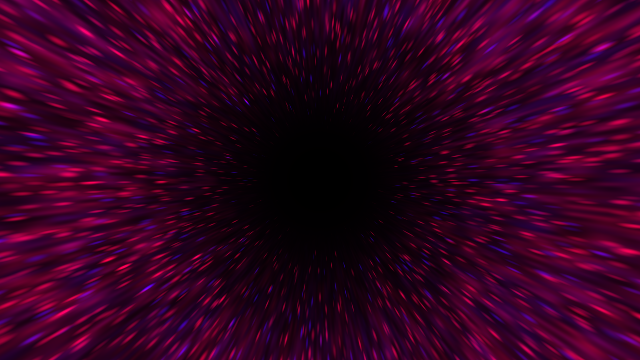
A Shadertoy shader for this background:

```glsl
// A dark tunnel mouth ringed by red and blue streaks that fly outward.
// Noise and jittered sparks live in (angle, log radius) cells, so they
// lengthen and widen with distance from the centre.

const float TAU = 6.2831853;
const vec3 CORE_COLOR = vec3(0.012, 0.0, 0.010);
const vec3 HAZE_COLOR = vec3(0.070, 0.0, 0.040);
const vec3 RED_STREAK = vec3(0.52, 0.0, 0.17);
const vec3 BLUE_STREAK = vec3(0.10, 0.0, 0.27);
const vec3 RED_SPARK = vec3(0.66, 0.0, 0.17);
const vec3 BLUE_SPARK = vec3(0.13, 0.0, 0.62);
const float HOLE_RADIUS = 0.12;   // in canvas heights
const float FULL_RADIUS = 0.70;
const float SPARK_SECTORS = 150.0;
const float SPARK_RINGS = 6.0;    // per unit of log radius
const float BLUE_SHARE = 0.22;
const int SPARK_LAYERS = 4;

vec3 hash3(vec2 p) {
    vec3 q = fract(p.xyx * vec3(0.1031, 0.1030, 0.0973));
    q += dot(q, q.yxz + 33.33);
    return fract((q.xxy + q.yzz) * q.zyx);
}

// Value noise whose x axis wraps after a whole number of sectors.
float wrapNoise(vec2 p, float sectors, float seed) {
    vec2 cell = floor(p);
    vec2 f = p - cell;
    f = f * f * (3.0 - 2.0 * f);
    float x0 = mod(cell.x, sectors);
    float x1 = mod(cell.x + 1.0, sectors);
    float y = cell.y + seed;
    float low = mix(hash3(vec2(x0, y)).x, hash3(vec2(x1, y)).x, f.x);
    float high = mix(hash3(vec2(x0, y + 1.0)).x, hash3(vec2(x1, y + 1.0)).x, f.x);
    return mix(low, high, f.y);
}

// Fine and coarse streaks drawn out along the radius.
float streaks(vec2 polar, float seed) {
    float fine = wrapNoise(polar * vec2(420.0, 9.0), 420.0, seed);
    float coarse = wrapNoise(polar * vec2(170.0, 6.0), 170.0, seed + 40.0);
    float v = mix(fine, coarse, 0.5);
    return v * v;
}

// One soft elongated spark per occupied cell.
vec3 sparks(vec2 polar, float density, float layer) {
    float sectors = SPARK_SECTORS + 23.0 * layer;
    vec2 p = polar * vec2(sectors, SPARK_RINGS);
    float column = mod(floor(p.x), sectors);
    p.y += 7.0 * hash3(vec2(column, 91.0 + layer)).x;
    vec2 id = vec2(column, floor(p.y) + 60.0 + 37.0 * layer);
    vec3 rnd = hash3(id);
    vec3 look = hash3(id + 211.0);
    vec2 center = 0.35 + 0.30 * rnd.xy;
    vec2 size = vec2(0.22 + 0.12 * look.x, 0.34);
    vec2 d = (fract(p) - center) / size;
    float body = max(1.0 - dot(d, d), 0.0);
    float lit = smoothstep(0.0, 0.08, density - rnd.z) * (0.35 + 0.65 * look.y);
    vec3 tint = mix(RED_SPARK, BLUE_SPARK, step(look.z, BLUE_SHARE));
    return tint * body * body * lit;
}

void mainImage(out vec4 fragColor, in vec2 fragCoord) {
    vec2 pos = (fragCoord - 0.5 * iResolution.xy) / iResolution.y;
    float r = max(length(pos), 0.001);
    vec2 polar = vec2(atan(pos.y, pos.x) / TAU + 0.5, log(r));

    // Glow rises outward; the sides are redder than top and bottom.
    float glow = smoothstep(HOLE_RADIUS, FULL_RADIUS, r);
    float side = smoothstep(0.1, 0.8, abs(pos.x) / r);
    float redGain = mix(0.65, 1.0, side);
    float blueGain = mix(1.2, 0.9, side);

    vec3 color = CORE_COLOR * smoothstep(0.03, 0.25, r);
    color += HAZE_COLOR * glow;
    color += RED_STREAK * streaks(polar, 100.0) * glow * redGain;
    color += BLUE_STREAK * streaks(polar, 300.0) * glow * blueGain;

    // Sparks are rare near the hole and crowd toward the rim.
    float density = 0.40 * smoothstep(0.06, 0.58, r);
    float sparkFade = smoothstep(0.08, 0.25, r);
    for (int i = 0; i < SPARK_LAYERS; i++) {
        color += sparks(polar, density, float(i)) * sparkFade * 0.85;
    }

    fragColor = vec4(min(color, 1.0), 1.0);
}
```
